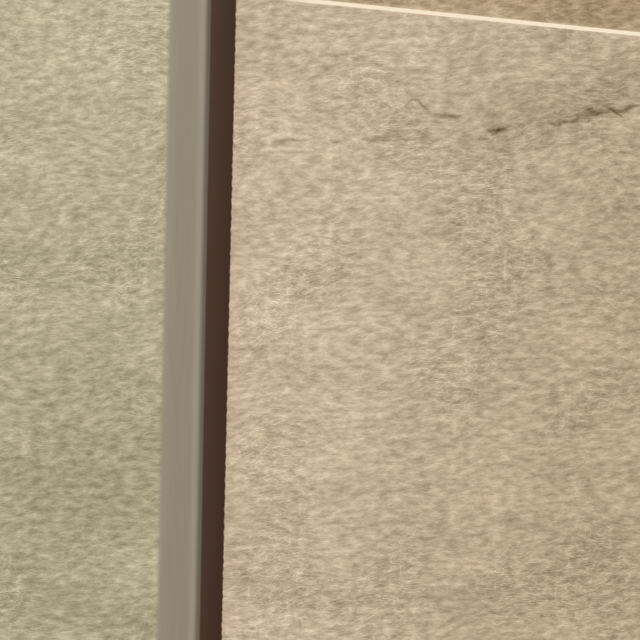
Give the GLSL for this texture, as a WebGL 2 fragment shader.

```glsl
#version 300 es
precision highp float;
// Rough sandstone panels split by a leaning metal trim with a dark gap beside it,
// and a thin bright joint near the top right. Stone is warped, stretched gradient
// noise with ridged veins; the trim is a set of soft bands between leaning edges.

#define GRAIN_SCALE vec2(46.0, 105.0)
#define GRAIN_AMOUNT 0.20
#define FIBER_AMOUNT 0.075
#define MOTTLE_AMOUNT 0.085
#define VEIN_AMOUNT 0.060
#define EDGE_SOFTNESS 0.0018
#define JOINT_HALF_WIDTH 0.0030

uniform vec2 u_resolution;
out vec4 fragColor;

const vec3 STONE_WARM = vec3(0.760, 0.680, 0.570);
const vec3 STONE_GREEN = vec3(0.700, 0.662, 0.542);
const vec3 TRIM_GREY = vec3(0.575, 0.540, 0.475);
const vec3 TRIM_SHADE = vec3(0.405, 0.375, 0.325);
const vec3 GAP_BROWN = vec3(0.255, 0.180, 0.140);
const vec3 JOINT_CREAM = vec3(0.970, 0.900, 0.790);

vec2 hashGradient(vec2 cell) {
    vec3 h = fract(vec3(cell.xyx) * vec3(0.1031, 0.1030, 0.0973));
    h += dot(h, h.yzx + 33.33);
    float angle = 6.2832 * fract((h.x + h.y) * h.z);
    return vec2(cos(angle), sin(angle));
}

float gradientNoise(vec2 p) {
    vec2 i = floor(p), f = fract(p);
    vec2 w = f * f * f * (f * (f * 6.0 - 15.0) + 10.0);
    vec2 e = vec2(0.0, 1.0);
    float low = mix(dot(hashGradient(i), f),
                    dot(hashGradient(i + e.yx), f - e.yx), w.x);
    float high = mix(dot(hashGradient(i + e), f - e),
                     dot(hashGradient(i + e.yy), f - e.yy), w.x);
    return mix(low, high, w.y);
}

float fbm(vec2 p) {
    float sum = 0.0, gain = 0.6;
    for (int i = 0; i < 4; i++) {
        sum += gain * gradientNoise(p);
        p = mat2(1.9, 0.25, -0.25, 1.9) * p + 17.3;
        gain *= 0.62;
    }
    return sum;
}

float blob(vec2 p, vec2 center, vec2 radius) {
    vec2 d = (p - center) / radius;
    return exp(-dot(d, d));
}

// Soft, wandering crack between two points
float crack(vec2 p, vec2 a, vec2 b, float width) {
    p.y += 0.014 * gradientNoise(p * 19.0) + 0.008 * gradientNoise(p * 53.0);
    vec2 pa = p - a, ba = b - a;
    float d = length(pa - ba * clamp(dot(pa, ba) / dot(ba, ba), 0.0, 1.0));
    float broken = smoothstep(-0.25, 0.25, gradientNoise(p * 24.0 + 5.0));
    return exp(-d * d / (width * width)) * broken;
}

// Brightness offset of the stone surface
float stoneRelief(vec2 p) {
    vec2 warp = vec2(gradientNoise(p * 9.0), gradientNoise(p * 8.0 + 31.0));
    vec2 q = p + warp * vec2(0.014, 0.010);
    q.y -= 0.06 * q.x;
    float mottle = fbm(q * vec2(6.0, 14.0) + 3.0);
    float grain = fbm(q * GRAIN_SCALE);
    float fiber = 1.0 - abs(gradientNoise(q * vec2(62.0, 140.0) + 8.0)) * 2.0;
    float vein = 1.0 - abs(fbm(q * vec2(13.0, 36.0) + 51.0)) * 2.0;
    float patches = smoothstep(-0.05, 0.35, gradientNoise(p * 6.0 + 12.0));
    float relief = MOTTLE_AMOUNT * mottle + GRAIN_AMOUNT * grain;
    relief += FIBER_AMOUNT * (pow(max(fiber, 0.0), 5.0) - 0.28) * (0.35 + 0.65 * patches);
    return relief - VEIN_AMOUNT * pow(max(vein, 0.0), 12.0) * patches;
}

float step01(float edge, float x) {
    float soft = max(EDGE_SOFTNESS, 0.7 / u_resolution.x);
    return smoothstep(edge - soft, edge + soft, x);
}

void main() {
    vec2 uv = gl_FragCoord.xy / u_resolution;

    // Leaning edges of the trim and gap
    float trimLeft = mix(0.244, 0.264, uv.y);
    float gapLeft = mix(0.312, 0.330, uv.y);
    float gapRight = mix(0.346, 0.369, uv.y) + 0.0015 * gradientNoise(vec2(3.0, uv.y * 110.0));
    float onRight = step01(gapRight, uv.x);

    // Broad light over each panel
    vec3 left = STONE_GREEN + vec3(0.045, 0.040, 0.030) * (uv.y - 0.45);
    left += 0.035 * blob(uv, vec2(0.16, 0.98), vec2(0.12, 0.22));
    left -= 0.045 * blob(uv, vec2(0.13, 0.25), vec2(0.13, 0.12));
    vec3 right = STONE_WARM + 0.025 * blob(uv, vec2(0.42, 0.55), vec2(0.18, 0.5));
    right -= vec3(0.045, 0.045, 0.050) * smoothstep(0.45, 1.1, uv.x + 0.3 * (0.5 - uv.y));
    right -= 0.050 * blob(uv, vec2(0.84, 0.825), vec2(0.13, 0.04));

    // Stone texture and cracks
    float relief = stoneRelief(uv);
    vec3 color = mix(left, right, onRight) + relief * vec3(1.0, 0.98, 0.92);
    float cracks = crack(uv, vec2(0.62, 0.845), vec2(0.78, 0.80), 0.003);
    cracks += crack(uv, vec2(0.77, 0.795), vec2(1.0, 0.835), 0.004);
    cracks += crack(uv, vec2(0.90, 0.855), vec2(0.97, 0.82), 0.003);
    cracks += 0.6 * crack(uv, vec2(0.38, 0.775), vec2(0.76, 0.785), 0.004);
    cracks += crack(uv, vec2(0.0, 0.965), vec2(0.09, 1.0), 0.003);
    color -= 0.16 * cracks + 0.13 * blob(uv, vec2(0.78, 0.797), vec2(0.010, 0.007));

    // Pale, smoother stone beside the gap
    vec3 stoneEdge = mix(right, vec3(0.70, 0.61, 0.55), 0.7) + 0.5 * relief;
    color = mix(color, stoneEdge, 0.55 * onRight * exp(-max(uv.x - gapRight, 0.0) * 110.0));

    // Bright joint, with darker stone above it
    float jointOffset = uv.y - (0.995 - 0.101 * (uv.x - 0.52));
    color -= vec3(0.065, 0.070, 0.080) * step01(0.0, jointOffset) * onRight;
    float joint = 1.0 - step01(JOINT_HALF_WIDTH, abs(jointOffset));
    joint += 0.25 * exp(-abs(jointOffset) * 130.0);
    color = mix(color, JOINT_CREAM, min(joint, 1.0) * onRight * smoothstep(0.38, 0.50, uv.x));

    // Metal trim: soft left lip, flat face, thin highlight, shaded return
    float across = clamp((uv.x - trimLeft) / (gapLeft - trimLeft), 0.0, 1.0);
    vec3 trim = TRIM_GREY + 0.025 * (1.0 - smoothstep(0.0, 0.35, across));
    trim += 0.012 * gradientNoise(uv * vec2(150.0, 12.0)) - 0.02 * (1.0 - uv.y);
    float ridge = (across - 0.80) * 14.0;
    trim += 0.035 * exp(-ridge * ridge);
    trim = mix(trim, TRIM_SHADE, smoothstep(0.84, 0.97, across));

    // Dark gap, a little lighter on its trim side, layered over the trim
    float depth = clamp((uv.x - gapLeft) / (gapRight - gapLeft), 0.0, 1.0);
    vec3 gap = GAP_BROWN + 0.045 * (1.0 - depth) + 0.02 * (uv.y - 0.5);
    vec3 strip = mix(trim, gap, step01(gapLeft, uv.x));
    float onStrip = smoothstep(-0.004, 0.006, uv.x - trimLeft) * (1.0 - onRight);
    color = mix(color, strip, onStrip);

    fragColor = vec4(clamp(color, 0.0, 1.0), 1.0);
}
```
